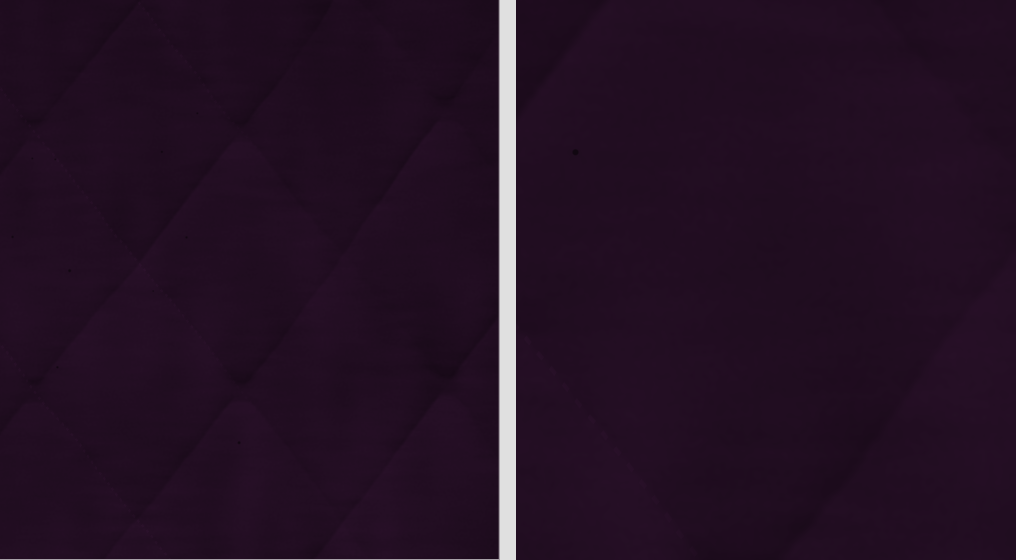
Left: the whole. Right: its middle third, enlarged.
Reproduce this texture procedurally as a WebGL 2 fragment shader.

```glsl
#version 300 es
precision highp float;
// Dark plum quilted cloth with diamond seams, creases, specks and a pale edge.

uniform vec2 u_resolution;
out vec4 fragColor;

vec2 hash2(vec2 p) {
    vec3 q = fract(p.xyx * vec3(0.1031, 0.103, 0.0973));
    q += dot(q, q.yzx + 33.33);
    return fract((q.xx + q.yz) * q.zy);
}

float cornerSlope(vec2 cell, vec2 corner, vec2 f) {
    return dot(hash2(cell + corner + 50.0) * 2.0 - 1.0, f - corner);
}

float gradientNoise(vec2 p) {
    vec2 i = floor(p), f = p - i;
    vec2 w = f * f * f * (f * (f * 6.0 - 15.0) + 10.0);
    float low = mix(cornerSlope(i, vec2(0, 0), f), cornerSlope(i, vec2(1, 0), f), w.x);
    float high = mix(cornerSlope(i, vec2(0, 1), f), cornerSlope(i, vec2(1, 1), f), w.x);
    return mix(low, high, w.y);
}

float fbm(vec2 p) {
    float sum = 0.0, gain = 1.0;
    for (int i = 0; i < 4; i++) {
        sum += gain * gradientNoise(p);
        p = p * 2.03 + 7.1;
        gain *= 0.5;
    }
    return sum;
}

// Lit on the positive side of a seam, shaded on the negative side.
float seamRelief(float d, float lit, float shaded) {
    float side = smoothstep(-0.004, 0.004, d);
    return mix(-shaded * exp(-abs(d) / 0.018), lit * exp(-abs(d) / 0.04), side);
}

float specks(vec2 p, float px) {
    vec2 cell = floor(p * 13.0), rnd = hash2(cell + 19.0);
    vec2 center = (cell + 0.2 + 0.6 * rnd) / 13.0;
    float radius = 0.001 + 0.0016 * rnd.y;
    float present = step(0.87, hash2(cell + 83.0).x) * step(p.x, 0.5);
    return present * (1.0 - smoothstep(radius - px, radius + px, length(p - center)));
}

void main() {
    float px = 1.0 / u_resolution.y;
    vec2 p = gl_FragCoord.xy * px;

    // Hand-sewn wobble, with the diamonds growing taller to the right
    vec2 w = p + 0.008 * vec2(fbm(p * 6.0), fbm(p * 6.0 + 31.0));
    float stretch = smoothstep(0.43, 0.8, p.x);
    float a = (w.x - 0.0625) / 0.367;
    float b = (w.y - 0.303 - 0.007 * stretch) / (0.462 + 0.036 * stretch);

    // Offsets from the nearest seam of each direction
    vec2 diagonal = vec2(a - b, a + b);
    vec2 line = floor(diagonal + 0.5);
    vec2 offset = diagonal - line;
    float rising = offset.x / 3.47, falling = offset.y / 3.47;
    vec2 local = vec2(0.367 * (offset.x + offset.y), 0.465 * (offset.y - offset.x)) * 0.5;

    // Seam relief gives way to rounded tips where seams meet on alternate rows
    float joint = 1.0 - mod(line.x + line.y, 2.0);
    float gap = joint * exp(-dot(local, local) / 0.0006);
    float wear = clamp(0.85 + 0.9 * gradientNoise(p * 5.0 + 4.0), 0.35, 1.2) * (1.0 - gap);
    float light = wear * seamRelief(rising, 0.08, 0.17);
    light += wear * seamRelief(-falling, 0.045, 0.06) * (1.0 - 0.5 * stretch);
    float tipCurve = local.y - 0.016 - 14.0 * local.x * local.x;
    float peakCurve = local.y + 0.02 + 14.0 * local.x * local.x;
    float near = joint * exp(-local.x * local.x / 0.0009);
    light -= 0.19 * near * exp(-abs(tipCurve) / 0.009) * step(abs(local.y), 0.1);
    light += near * seamRelief(-peakCurve, 0.08, 0.04);

    // Broken thread along falling seams, fading to the right
    float dash = smoothstep(0.1, 0.4, sin(diagonal.x * 150.0));
    float thread = 1.0 - smoothstep(0.0008, 0.0012 + px, abs(falling));
    light += 0.14 * thread * dash * (1.0 - smoothstep(0.3, 0.55, p.x));

    // Broad stains, vertical folds and short sideways puckers
    light += 0.13 * fbm(p * 4.0 + 12.0);
    light += 0.14 * gradientNoise(p * vec2(15.0, 3.0) + 2.0);
    float pucker = 0.4 + 0.6 * exp(-min(abs(rising), abs(falling)) / 0.03);
    light += 0.14 * pucker * fbm(p * vec2(11.0, 45.0) + 5.0);
    light += 0.05 * gradientNoise(p * 180.0);

    // Dimmer toward the top and the right edge
    light -= 0.08 * smoothstep(0.6, 1.0, p.y) + 0.07 * smoothstep(0.72, 0.9, p.x);

    vec3 plum = vec2(0.13, 0.052).xyx;
    vec3 color = plum * (1.0 + light);
    color = mix(color, vec3(0.04, 0.015, 0.04), 0.7 * specks(p, px));

    // Pale hairline edging on the right and at the bottom
    float right = u_resolution.x * px - p.x;
    float edge = 1.0 - smoothstep(-0.5, 0.5, (right - 0.0024) / px);
    edge = max(edge, 1.0 - smoothstep(-0.5, 0.5, (p.y - 0.0018) / px));
    color = mix(color, vec3(0.66, 0.63, 0.66), edge);
    fragColor = vec4(color, 1.0);
}
```
